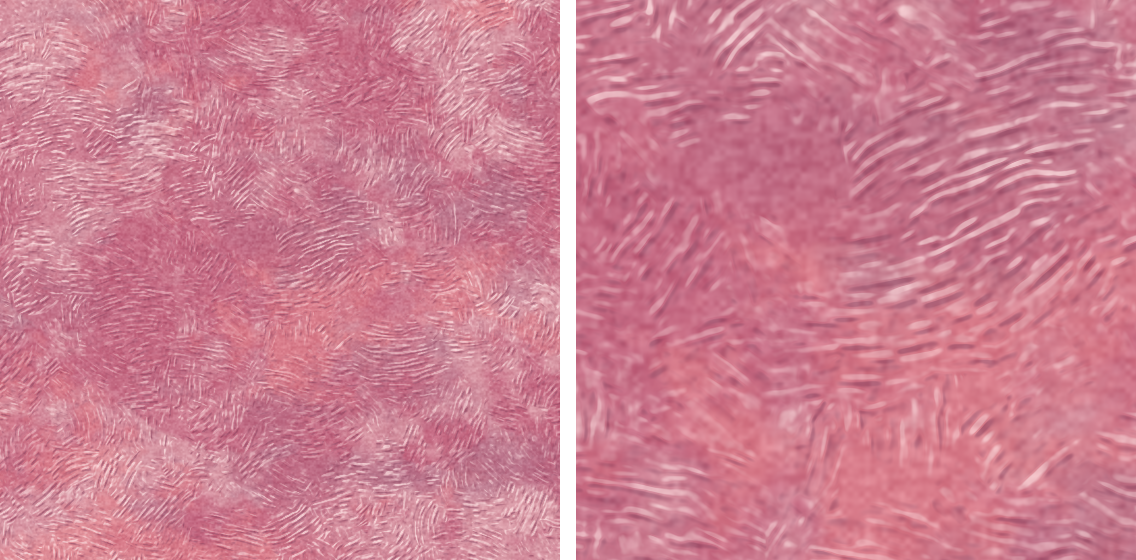
Left: the whole. Right: its middle third, enlarged.
A three.js fragment shader for this texture:

```glsl
varying vec2 vUv;

const float TAU = 6.2832;
const vec3 ROSE = vec3(0.77, 0.41, 0.51);
const vec3 BLUSH = vec3(0.85, 0.60, 0.65);
const vec3 SALMON = vec3(0.90, 0.53, 0.56);
const vec3 MAUVE = vec3(0.68, 0.43, 0.53);
const vec3 PLUM = vec3(0.55, 0.28, 0.39);
const vec3 PEARL = vec3(0.97, 0.84, 0.85);

float hash(vec2 p) {
  vec3 q = fract(p.xyx * 0.1031);
  q += dot(q, q.yzx + 33.33);
  return fract((q.x + q.y) * q.z);
}

vec2 hash2(vec2 p) {
  return vec2(hash(p + 11.0), hash(p + 47.0));
}

float noise(vec2 p) {
  vec2 i = floor(p);
  vec2 f = fract(p);
  f = f * f * (3.0 - 2.0 * f);
  float low = mix(hash(i), hash(i + vec2(1.0, 0.0)), f.x);
  float high = mix(hash(i + vec2(0.0, 1.0)), hash(i + 1.0), f.x);
  return mix(low, high, f.y);
}

float fbm(vec2 p) {
  float sum = 0.0;
  float gain = 0.5;
  for (int i = 0; i < 6; i++) {
    sum += gain * noise(p);
    p = mat2(1.6, 1.2, -1.2, 1.6) * p + 7.3;
    gain *= 0.55;
  }
  return sum * 0.9;
}

mat2 rotation(float angle) {
  float c = cos(angle);
  float s = sin(angle);
  return mat2(c, s, -s, c);
}

// Paint height of short bristle grooves running along x
float grooves(vec2 p, vec2 seed, float rough) {
  float wander = noise(p * vec2(38.0, 60.0) + seed);
  float comb = 0.5 + 0.5 * sin(TAU * (p.y * 112.0 + 1.3 * wander));
  float broken = smoothstep(0.12, 0.88, noise(p * vec2(75.0, 215.0) + seed));
  return mix(comb * (0.25 + 0.9 * broken), broken, rough);
}

// Overlapping curved dabs: x is lit relief, y is a tint per dab
vec2 dabs(vec2 p, float density, float seed, vec2 light) {
  vec2 result = vec2(0.0, 0.5);
  float ragged = 0.5 * (noise(p * 60.0 + seed) - 0.5);
  for (int j = -1; j <= 1; j++) {
    for (int i = -1; i <= 1; i++) {
      vec2 cell = floor(p * density) + vec2(float(i), float(j));
      vec2 id = cell + seed;
      vec2 offset = p - (cell + hash2(id)) / density;
      mat2 turn = rotation(TAU * hash(id + 5.0));
      vec2 local = turn * offset;
      float radius = length(local * density * vec2(1.05, 1.25));
      float cover = 1.0 - smoothstep(0.72, 0.92, radius + ragged);
      if (cover > 0.0) {
        float bend = 0.8 * density * (hash(id + 23.0) - 0.5);
        float rough = 0.35 + 0.6 * hash(id + 31.0);
        vec2 lit = turn * (offset + light);
        local.y += bend * local.x * local.x;
        lit.y += bend * lit.x * lit.x;
        float height = grooves(local, id * 17.0, rough);
        float slope = height - grooves(lit, id * 17.0, rough);
        float relief = slope + 0.7 * (height - 0.45);
        result = mix(result, vec2(relief, hash(id + 71.0)), cover);
      }
    }
  }
  return result;
}

// Broad glaze with a crisp outer rim that fades inward
float glaze(vec2 p, float density) {
  float amount = 0.0;
  p += 0.12 * (vec2(fbm(p * 7.0), fbm(p * 7.0 + 40.0)) - 0.5);
  for (int j = -1; j <= 1; j++) {
    for (int i = -1; i <= 1; i++) {
      vec2 cell = floor(p * density) + vec2(float(i), float(j));
      vec2 local = p * density - cell - hash2(cell + 90.0);
      float radius = length(local * vec2(1.6, 2.0));
      float rim = 1.0 - smoothstep(0.96, 1.0, radius);
      float side = 1.0 - smoothstep(-0.25, 0.2, local.x + local.y);
      float present = step(0.45, hash(cell + 130.0));
      amount = max(amount, present * rim * side * smoothstep(0.1, 0.9, radius));
    }
  }
  return amount;
}

void main() {
  vec2 p = vUv + 3.0;
  vec2 light = vec2(-0.0016, 0.0022);
  vec2 broad = dabs(p, 9.0, 3.0, light);
  vec2 small = dabs(p, 16.0, 60.0, light);
  float layer = smoothstep(0.44, 0.56, fbm(p * 12.0 + 20.0));
  vec2 paint = mix(broad, small, layer);
  float crinkle = noise(p * 170.0) - noise((p + light) * 170.0);
  float relief = paint.x + 0.45 * crinkle;

  // Cloudy pigment, mottled inside each cloud
  float mottle = fbm(p * 26.0 + 13.0) - 0.5;
  float tone = fbm(p * vec2(3.6, 5.0)) + 0.20 * (paint.y - 0.5) + 0.45 * mottle;
  float warm = fbm(p * vec2(3.4, 6.0) + 31.0) - 0.30 * mottle;
  float cool = fbm(p * vec2(4.5, 6.0) + 67.0) + 0.15 * (broad.y - 0.5);
  vec3 color = mix(ROSE, BLUSH, smoothstep(0.26, 0.62, tone));
  color = mix(color, SALMON, 0.60 * smoothstep(0.52, 0.70, warm));
  color = mix(color, MAUVE, 0.55 * smoothstep(0.52, 0.72, cool));
  color = mix(color, ROSE, 0.60 * glaze(p, 2.6));

  // Raised paint, shadowed grooves and fine grain
  float shine = 0.38 + 0.40 * smoothstep(0.32, 0.62, tone);
  color = mix(color, PEARL, shine * smoothstep(0.0, 0.75, relief));
  color = mix(color, PLUM, 0.50 * smoothstep(0.08, 0.85, -relief));
  float grain = noise(p * 290.0) + noise(p * vec2(130.0, 210.0)) - 1.0;
  color += grain * vec3(0.055, 0.085, 0.075);
  gl_FragColor = vec4(color, 1.0);
}
```
